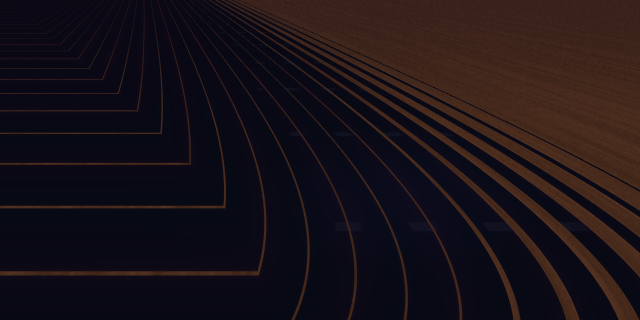
Give the GLSL for this background, as a Shadertoy shader.

```glsl
const vec3 NAVY = vec3(0.018, 0.034, 0.075);
const vec3 PLUM = vec3(0.050, 0.032, 0.085);
const vec3 SLATE = vec3(0.085, 0.085, 0.150);
const vec3 COPPER = vec3(0.290, 0.172, 0.110);
const vec3 UMBER = vec3(0.205, 0.122, 0.105);
const float HORIZON = 0.13;

float hash(vec2 p) {
    p = fract(p * vec2(0.1031, 0.1137));
    p += dot(p, p.yx + 33.33);
    return fract((p.x + p.y) * p.x * 7.31);
}

float noise(vec2 p) {
    vec2 i = floor(p), f = fract(p);
    f = f * f * (3.0 - 2.0 * f);
    vec2 e = vec2(0.0, 1.0);
    return mix(mix(hash(i), hash(i + e.yx), f.x),
               mix(hash(i + e.xy), hash(i + e.yy), f.x), f.y);
}

float footprint(float v) {
    return max(length(vec2(dFdx(v), dFdy(v))), 1e-5);
}

// Box-filtered coverage of a stripe centred on zero.
float stripe(float d, float halfWidth, float w) {
    float hi = min(d + 0.5 * w, halfWidth);
    float lo = max(d - 0.5 * w, -halfWidth);
    return clamp((hi - lo) / w, 0.0, 1.0);
}

// Horizontal position of the central curve at a given drop from the top.
float spine(float drop) {
    float t = 3.0 * drop;
    return 0.534 + 0.198 * t - 0.0508 * t * (t - 1.0)
         - 0.0139 * t * (t - 1.0) * (t - 2.0);
}

float bandHalfWidth(float index) {
    return 0.024 + 0.48 * pow(clamp((index - 4.0) / 7.0, 0.0, 1.0), 1.3);
}

// Fine fibres that run along the curves, fading where they get too dense.
float fibres(float lane, float depth, float w) {
    float coarse = noise(vec2(lane * 2.5, depth * 0.7)) - 0.5;
    float fine = noise(vec2(lane * 11.0, depth * 3.0)) - 0.5;
    return coarse * 0.22 / (1.0 + 2.0 * w) + fine * 0.25 / (1.0 + 12.0 * w);
}

// Broken bars lying across the lanes.
float dashes(float lane, float depth) {
    float row = (depth - 1.193) / 0.626;
    float bar = stripe(row - round(row), 0.032, footprint(row));
    float along = (lane - 1.65) / 1.8;
    float cell = fract(along + 0.13 * round(row));
    float gap = smoothstep(0.0, 0.04, cell) * (1.0 - smoothstep(0.3, 0.42, cell));
    float span = smoothstep(1.5, 1.7, lane) * (1.0 - smoothstep(7.0, 9.0, lane));
    return bar * gap * span;
}

vec3 ground(vec2 p, float drop, float level) {
    float plum = 0.42 + 0.25 * cos(3.14159 * level);
    plum += 0.45 * (1.0 - smoothstep(0.0, 0.5, drop)) * (1.0 - smoothstep(0.3, 1.0, p.x));
    vec3 col = mix(NAVY, PLUM, clamp(plum, 0.0, 1.0));
    vec2 q = (p - vec2(1.28, 0.38)) / vec2(0.35, 0.2);
    return col + vec3(0.012, 0.012, 0.030) * exp(-dot(q, q));
}

vec3 wood(vec2 p, float lane, float depth, float w) {
    vec3 col = mix(UMBER, COPPER, smoothstep(0.0, 0.45, 1.0 - p.y) * 0.65 + 0.25);
    float grain = noise(p * 240.0) - 0.5;
    return col * (1.0 + fibres(lane, depth, w) + 0.14 * grain);
}

void mainImage(out vec4 fragColor, in vec2 fragCoord) {
    vec2 p = fragCoord / iResolution.y;
    float drop = 1.0 - p.y;

    // Perspective floor: lanes follow the spine, rows recede to the horizon.
    float depth = 1.0 / (drop + HORIZON);
    float offset = (p.x - spine(drop)) * depth;
    float lane = offset / (offset < 0.0 ? 0.162 : 0.155);
    float row = (depth - 1.016) / 0.271;

    // Nested corners on the left become open curves on the right.
    float level = min(-lane, row);
    float index = round(level);
    float w = footprint(level);
    float halfWidth = bandHalfWidth(-index);
    float d = level - index;
    float band = stripe(d, halfWidth, w);
    band = max(band, smoothstep(10.5, 10.7, lane));

    vec3 col = ground(p, drop, level);
    col = mix(col, SLATE, 0.6 * dashes(lane, depth));

    // Soft warm halo, then the bands with a lit rim.
    float halo = exp(-18.0 * max(abs(d) - halfWidth, 0.0));
    col += vec3(0.022, 0.007, 0.006) * halo * smoothstep(0.0, 0.4, drop);
    vec3 bandColor = wood(p, lane, depth, w);
    float rim = smoothstep(0.6, 1.0, abs(d) / halfWidth);
    bandColor *= 1.0 + 0.12 * rim * (1.0 - smoothstep(9.0, 11.0, lane));
    float farLeft = (1.0 - smoothstep(0.0, 0.3, drop)) * (1.0 - smoothstep(0.2, 0.7, p.x));
    col = mix(col, bandColor, band * (1.0 - 0.55 * farLeft));

    fragColor = vec4(col, 1.0);
}
```
